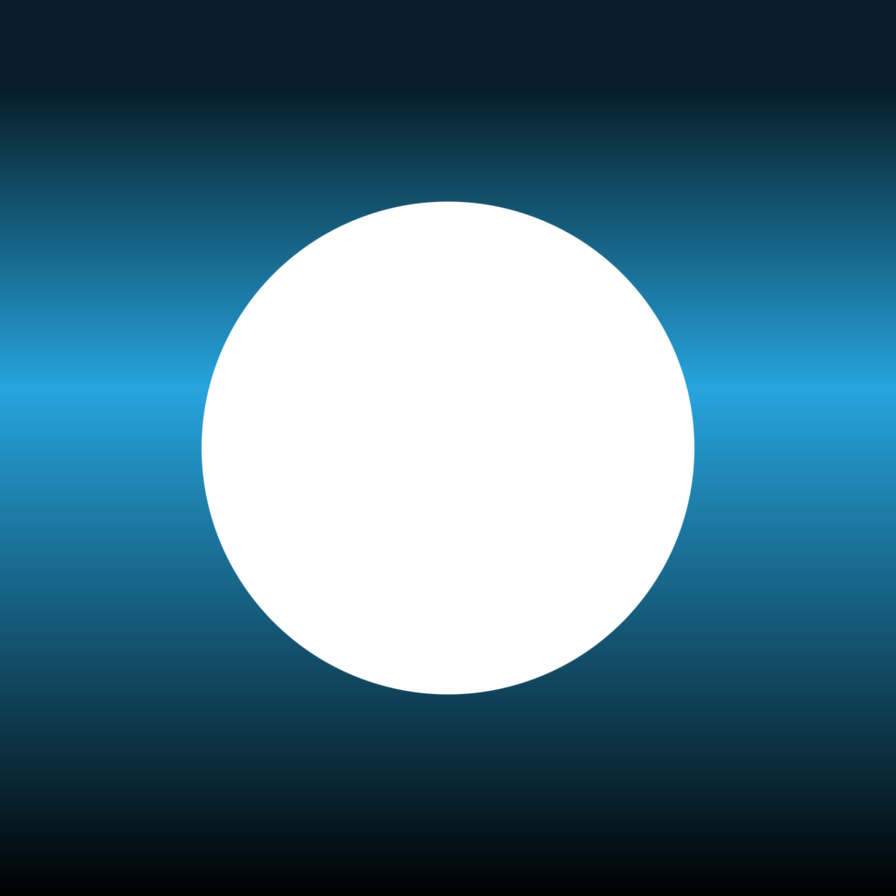
This background is drawn by a Shadertoy shader. Its source:

```glsl
// Vertical backdrop: black floor, bright horizon, dark flat top
vec3 backdrop(float height) {
    vec3 deepTeal = vec3(0.027, 0.118, 0.157);
    vec3 horizonBlue = vec3(0.149, 0.643, 0.867);
    vec3 color = mix(vec3(0.0), deepTeal, clamp(height / 0.1, 0.0, 1.0));
    color = mix(color, horizonBlue, clamp((height - 0.1) / 0.467, 0.0, 1.0));
    return mix(color, deepTeal, clamp((height - 0.567) / 0.333, 0.0, 1.0));
}

void mainImage(out vec4 fragColor, in vec2 fragCoord) {
    vec2 uv = fragCoord / iResolution.xy;
    float pixel = 1.0 / iResolution.y;

    // Central white disc with a smooth rim
    vec2 centered = (fragCoord - 0.5 * iResolution.xy) * pixel;
    float discDistance = length(centered) - 0.275;
    float disc = 1.0 - smoothstep(-pixel, pixel, discDistance);

    fragColor = vec4(mix(backdrop(uv.y), vec3(1.0), disc), 1.0);
}
```
